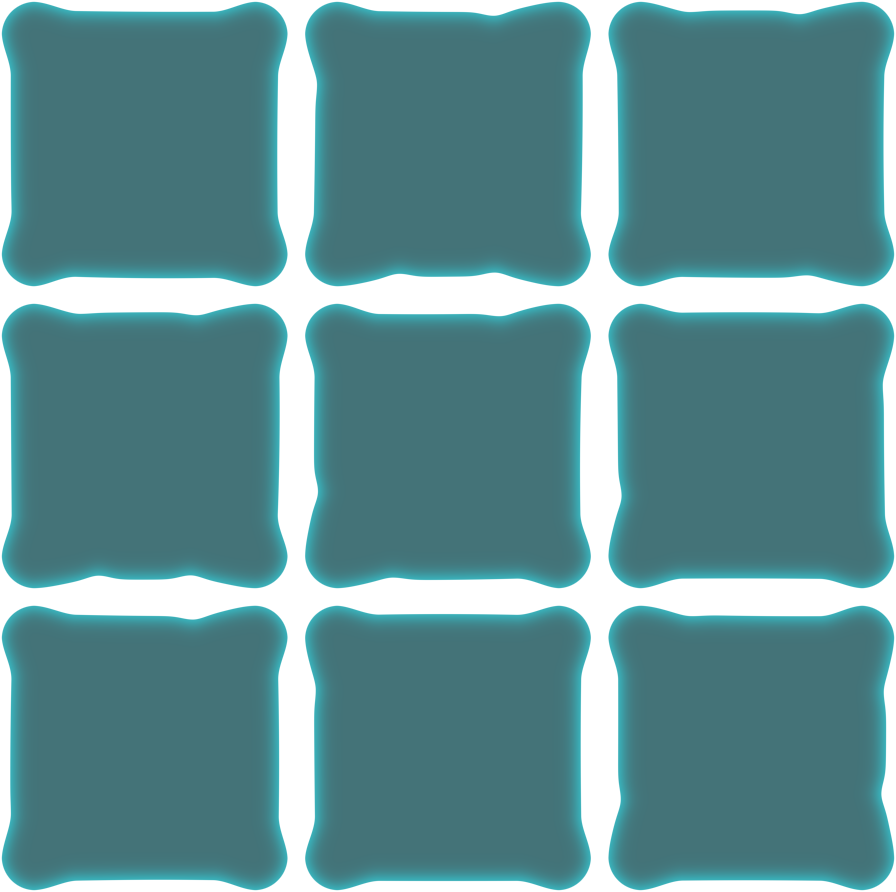
Reproduce this pattern procedurally as a Shadertoy shader.

```glsl
// A three by three grid of soft teal tiles on white, with flared round corners.
// Each tile is a rounded box distance whose sides are pushed inward by a
// randomly varied profile; the distance also drives the bright inner rim.

const float CELLS = 2.954;       // tile pitches across the canvas
const float HALF_SIZE = 0.471;   // tile half width, in pitches
const float CORNER = 0.110;      // corner radius
const float SIDE_DIP = 0.031;    // depth of sides below the corner lobes
const float GLOW_WIDTH = 0.030;

const vec3 PAPER = vec3(1.0);
const vec3 BODY = vec3(0.265, 0.45, 0.47);
const vec3 RIM = vec3(0.225, 0.69, 0.725);

// Integer hash of a tile index and a salt, from 0 to 1
float hash(vec2 id, int salt) {
    uvec2 u = uvec2(ivec2(id) + 64);
    uint h = u.x * 1597334673u ^ u.y * 3812015801u ^ uint(salt + 1) * 2798796415u;
    h = (h ^ (h >> 16)) * 2246822519u;
    h = (h ^ (h >> 13)) * 3266489917u;
    h ^= h >> 16;
    return float(h & 65535u) / 65535.0;
}

float roundedBox(vec2 p, float halfSize, float radius) {
    vec2 q = abs(p) - halfSize + radius;
    return length(max(q, 0.0)) + min(max(q.x, q.y), 0.0) - radius;
}

// Inward push at position t along a side: flat middle, free corner lobes
float sideProfile(float t, vec2 id, int side) {
    int end = side * 2 + (t > 0.0 ? 1 : 0);
    float a = abs(t);

    // Some ends have a longer flare that overshoots into a shallow notch
    float pinch = smoothstep(0.6, 1.0, hash(id, end));
    float start = mix(0.225, 0.15, pinch);
    float offset = (a - start) / 0.05;
    float notch = 0.013 * pinch * exp(-offset * offset);

    // Slight bow and slant, one of each per side
    float bow = (hash(id, side + 16) - 0.5) * 0.009 * (1.0 - a * a / 0.08);
    float slant = (hash(id, side + 24) - 0.5) * 0.025 * t;

    float middle = 1.0 - smoothstep(start, 0.37, a);
    return (SIDE_DIP + bow + slant) * middle + notch;
}

// Signed distance to the wavy outline of one tile
float tileDistance(vec2 p, vec2 id) {
    bool upright = abs(p.x) > abs(p.y);
    float across = upright ? p.x : p.y;
    float along = upright ? p.y : p.x;
    int side = (upright ? 0 : 2) + (across > 0.0 ? 1 : 0);
    return roundedBox(p, HALF_SIZE, CORNER) + sideProfile(along, id, side);
}

// Body colour brightening toward the outline
vec3 tileColor(float dist) {
    float depth = max(-dist, 0.0) / GLOW_WIDTH;
    return mix(BODY, RIM, exp(-pow(depth, 1.4)));
}

void mainImage(out vec4 fragColor, in vec2 fragCoord) {
    // Centred grid coordinates, one unit per tile
    vec2 grid = (fragCoord / iResolution.xy - 0.5) * CELLS;
    vec2 id = floor(grid + 0.5);
    float dist = tileDistance(grid - id, id);

    // Blend over about one pixel at the outline
    float pixel = CELLS / min(iResolution.x, iResolution.y);
    float cover = 1.0 - smoothstep(-0.75 * pixel, 0.75 * pixel, dist);
    fragColor = vec4(mix(PAPER, tileColor(dist), cover), 1.0);
}
```
